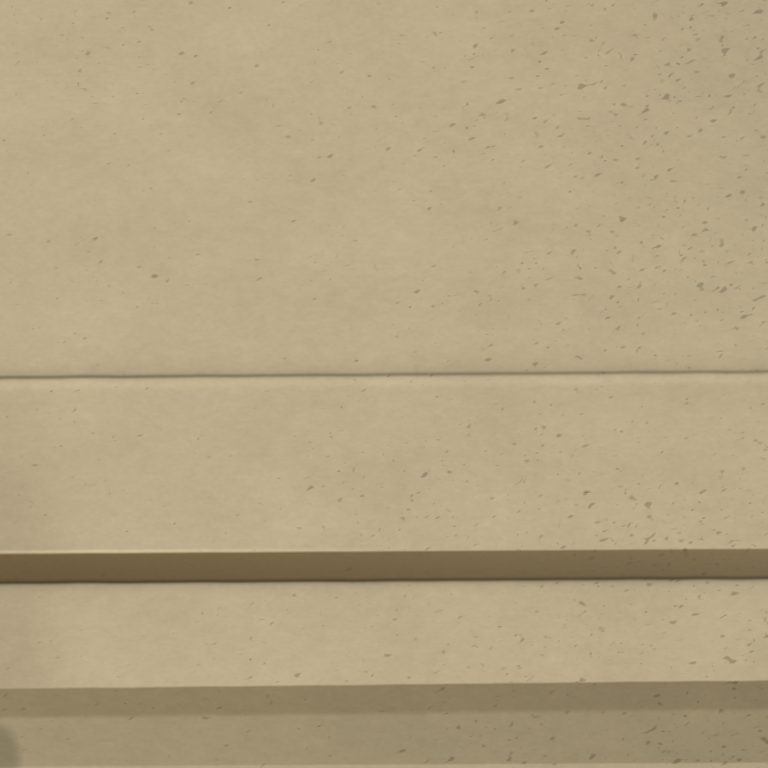
Write a three.js fragment shader that draws this texture.

```glsl
varying vec2 vUv;

vec2 hashGradient(vec2 cell) {
  vec2 p = vec2(dot(cell, vec2(127.1, 311.7)), dot(cell, vec2(269.5, 183.3)));
  return 2.0 * fract(sin(p) * 43758.5) - 1.0;
}

float gradientNoise(vec2 p) {
  vec2 i = floor(p), f = fract(p);
  vec2 u = f * f * f * (f * (f * 6.0 - 15.0) + 10.0);
  float a = dot(hashGradient(i), f);
  float b = dot(hashGradient(i + vec2(1, 0)), f - vec2(1, 0));
  float c = dot(hashGradient(i + vec2(0, 1)), f - vec2(0, 1));
  float d = dot(hashGradient(i + vec2(1, 1)), f - vec2(1, 1));
  return mix(mix(a, b, u.x), mix(c, d, u.x), u.y);
}

float fbm(vec2 p) {
  float sum = 0.0, amplitude = 0.5;
  for (int i = 0; i < 4; i++) {
    sum += amplitude * gradientNoise(p);
    p = mat2(1.6, 1.2, -1.2, 1.6) * p + 7.3;
    amplitude *= 0.5;
  }
  return sum;
}

// Height above a slightly tilted line, given its left and right ends
float heightAbove(float left, float right) {
  return vUv.y - mix(left, right, vUv.x);
}

float above(float h) {
  return smoothstep(-0.002, 0.002, h);
}

float ridge(float h, float width) {
  return exp(-h * h / (width * width));
}

void main() {
  vec2 uv = vUv;
  float wobble = 0.0012 * gradientNoise(vec2(uv.x * 14.0, 2.0));

  // Plaster face, slightly cooler and darker towards the right
  vec3 color = mix(vec3(0.74, 0.675, 0.545), vec3(0.725, 0.665, 0.54), uv.x);
  color *= 1.0 - 0.05 * smoothstep(0.6, 1.1, uv.x) * smoothstep(0.4, 1.0, uv.y);
  color *= 1.0 - 0.07 * smoothstep(0.12, 0.0, uv.x) * smoothstep(0.6, 0.3, uv.y);

  // Thin seam: soft shade above, fine crease, pale lip below
  float seam = heightAbove(0.508, 0.516) + wobble;
  float crease = mix(1.0, 0.75, uv.x);
  color *= 1.0 - 0.13 * crease * exp(-max(seam, 0.0) * 120.0) * above(seam);
  color *= 1.0 - 0.26 * crease * ridge(seam, 0.0026);
  color *= 1.0 + 0.05 * ridge(seam + 0.010, 0.006);

  // Deep groove with a lit upper edge and a dark lower corner
  float grooveTop = heightAbove(0.2785, 0.2855) + 0.4 * wobble;
  float grooveBase = heightAbove(0.2400, 0.2465) + wobble;
  float groove = above(grooveBase) * (1.0 - above(grooveTop));
  color *= 1.0 + 0.12 * ridge(grooveTop - 0.003, 0.002) * smoothstep(0.65, 0.0, uv.x);
  vec3 grooveColor = mix(vec3(0.43, 0.36, 0.25), vec3(0.48, 0.42, 0.31), uv.x);
  grooveColor *= 1.0 + 3.0 * (grooveBase - 0.02);
  color = mix(color, grooveColor, groove);
  color *= 1.0 - 0.24 * ridge(grooveBase - 0.001, 0.0028);
  color *= 1.0 - 0.18 * exp(-max(-grooveBase, 0.0) * 190.0) * (1.0 - above(grooveBase));

  // Lower step: shaded bevel, half-lit face and pale bottom rim
  float bevelTop = heightAbove(0.103, 0.114) + wobble;
  float bevelBase = heightAbove(0.066, 0.077) + wobble;
  vec3 bevelColor = mix(vec3(0.565, 0.505, 0.385), vec3(0.53, 0.475, 0.365), uv.x);
  vec3 stepColor = mix(vec3(0.635, 0.58, 0.455), vec3(0.585, 0.53, 0.415), uv.x);
  color = mix(color, bevelColor, 1.0 - above(bevelTop));
  color = mix(color, stepColor, 1.0 - smoothstep(-0.005, 0.004, bevelBase));
  float rim = heightAbove(0.002, 0.007);
  color = mix(color, vec3(0.71, 0.65, 0.53), 0.8 * (1.0 - above(rim)));
  float corner = length((uv - vec2(-0.01, 0.012)) / vec2(0.042, 0.055));
  color *= 1.0 - 0.16 * smoothstep(1.05, 0.6, corner);

  // Cloudy stains and fine grain
  float flat_ = 1.0 - 0.6 * groove;
  color *= 1.0 + flat_ * (0.07 * fbm(uv * vec2(7.0, 11.0)) + 0.06 * fbm(uv * vec2(45.0, 75.0) + 11.0));
  color *= 1.0 + 0.025 * gradientNoise(uv * vec2(130.0, 210.0));

  // Short slanted pits, denser on the right
  vec2 slanted = vec2(uv.x + 0.3 * uv.y, uv.y - 0.35 * uv.x);
  float patches = fbm(uv * 5.0 + 3.0);
  float density = 0.12 * smoothstep(0.2, 1.0, uv.x) + 0.25 * patches;
  float pits = smoothstep(0.36, 0.66, gradientNoise(slanted * vec2(65.0, 115.0)) + density);
  float specks = smoothstep(0.40, 0.68, gradientNoise(slanted * vec2(110.0, 170.0) + 31.0) + density);
  color *= 1.0 - flat_ * (0.17 * pits + 0.14 * specks);

  gl_FragColor = vec4(color, 1.0);
}
```
